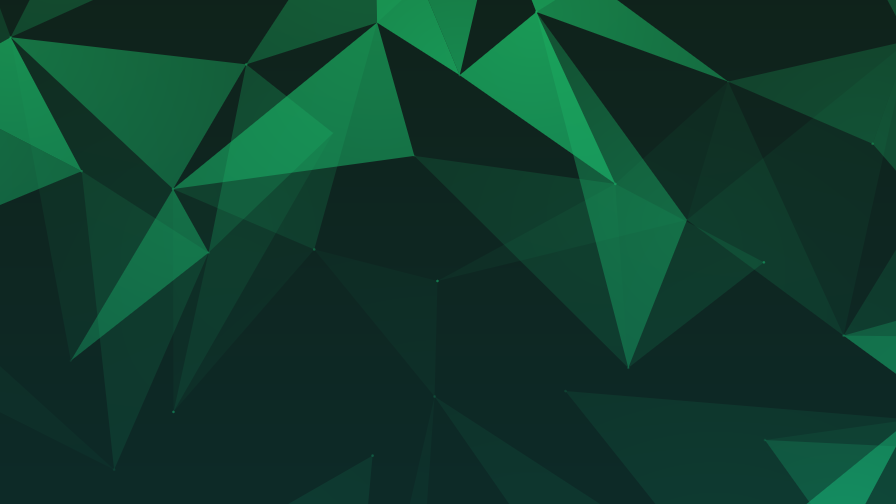
This background is drawn by a Shadertoy shader. Its source:

```glsl
// Draws clusters of translucent emerald triangles with tiny nodes on a dark green gradient.

const float CELL_SIZE = 0.26;
const int LAYERS = 3;

vec4 hash4(vec3 seed) {
    vec4 q = fract((seed.xyzx + 37.0) * vec4(0.1031, 0.1030, 0.0973, 0.1099));
    q += dot(q, q.wzxy + 33.33);
    return fract((q.xxyz + q.yzzw) * q.zywx);
}

// One jittered node inside each grid cell.
vec2 nodeAt(vec2 cell) {
    return (cell + mix(vec2(0.03), vec2(0.97), hash4(vec3(cell, 11.0)).xy)) * CELL_SIZE;
}

// Offset to one of the eight surrounding cells.
vec2 neighbour(float angle) {
    return floor(1.2 * vec2(cos(angle), sin(angle)) + 0.5);
}

// Signed distance to the line a-b, positive on its left.
float lineSide(vec2 p, vec2 a, vec2 b) {
    vec2 along = normalize(b - a), rel = p - a;
    return along.x * rel.y - along.y * rel.x;
}

float triangleMask(vec2 p, vec2 a, vec2 b, vec2 c, float pixel) {
    float winding = lineSide(c, a, b) < 0.0 ? -1.0 : 1.0;
    float inner = min(lineSide(p, a, b), min(lineSide(p, b, c), lineSide(p, c, a)) * 1.0);
    if (winding < 0.0) {
        inner = min(lineSide(p, b, a), min(lineSide(p, c, b), lineSide(p, a, c)));
    }
    return clamp(inner / pixel + 0.5, 0.0, 1.0);
}

// Broad waves gather the triangles into groups.
float clusterDensity(vec2 p) {
    return 0.34 + 0.38 * cos(6.0 * (p.x - 0.45)) * cos(6.5 * (p.y - 0.6));
}

// Opacity of one random triangle that starts at the node of a cell.
float facet(vec2 p, vec2 cell, float layer, float pixel) {
    vec4 rnd = hash4(vec3(cell, layer));
    if (rnd.x > clusterDensity((cell + 0.5) * CELL_SIZE)) return 0.0;
    float angle = 6.2832 * rnd.y;
    vec2 a = nodeAt(cell);
    vec2 b = nodeAt(cell + neighbour(angle));
    vec2 c = nodeAt(cell + neighbour(angle + mix(0.9, 2.0, rnd.z)));
    float opacity = 0.05 + 0.77 * rnd.w * rnd.w;
    float falloff = 1.0 - 0.15 * length(p - a) / CELL_SIZE;
    return opacity * falloff * triangleMask(p, a, b, c, pixel);
}

void mainImage(out vec4 fragColor, in vec2 fragCoord) {
    vec2 p = fragCoord / iResolution.y;
    float pixel = 1.0 / iResolution.y;
    vec2 home = floor(p / CELL_SIZE);

    // Accumulate the light left through all nearby facets and nodes.
    float clear = 1.0;
    float nodes = 0.0;
    for (int y = -1; y <= 1; y++) {
        for (int x = -1; x <= 1; x++) {
            vec2 cell = home + vec2(x, y);
            for (int i = 0; i < LAYERS; i++) {
                clear *= 1.0 - facet(p, cell, float(i), pixel);
            }
            float dotEdge = 0.0025 - length(p - nodeAt(cell));
            float strength = 0.6 * hash4(vec3(cell, 23.0)).x;
            nodes = max(nodes, strength * clamp(dotEdge / pixel + 0.5, 0.0, 1.0));
        }
    }

    // Both tints lean to teal at the bottom and to leaf green at the top.
    vec3 ground = mix(vec3(0.05, 0.165, 0.155), vec3(0.06, 0.135, 0.105), p.y);
    vec3 emerald = mix(vec3(0.09, 0.71, 0.47), vec3(0.11, 0.72, 0.39), p.y);
    vec3 color = mix(emerald, ground, clear);
    color = mix(color, emerald, nodes);
    fragColor = vec4(color, 1.0);
}
```
